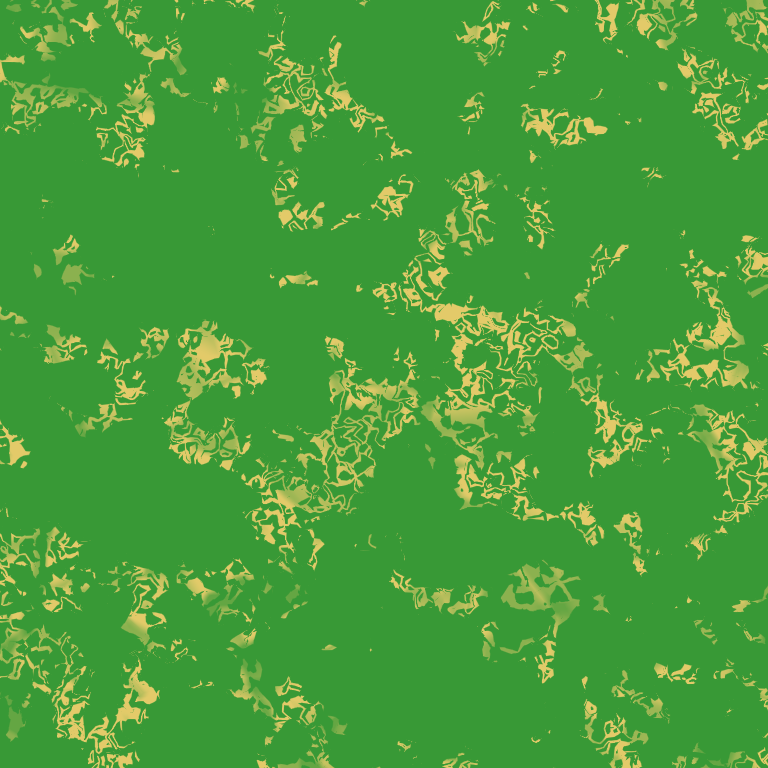
This pattern is drawn by a three.js fragment shader. Its source:

```glsl
// Ragged golden shards gathered in broken chains on a flat green ground.
// Warped, piecewise linear noise keeps every outline straight and angular;
// thin level bands make the shards and a broad broken band makes the chains.
#define SHARD_FREQ 70.0
#define COARSE_FREQ 27.0
#define SHARD_BAND 0.125
#define CHAIN_FREQ 6.0
#define CHAIN_BAND 0.05
#define CLUMP_FREQ 13.0
#define CLUMP_BREAK 0.6
#define RAGGED 0.25
#define WARP 1.8
#define EDGE 0.001
#define GROUND vec3(0.22, 0.60, 0.21)
#define GOLD vec3(0.91, 0.80, 0.42)

varying vec2 vUv;

float hash(vec2 cell, float seed) {
  vec3 h = fract(vec3(cell.xyx + seed * 17.0) * vec3(0.1031, 0.1030, 0.0973));
  h += dot(h, h.yzx + 33.33);
  return fract((h.x + h.y) * h.z);
}

// Linear interpolation over a grid of triangles, 0 to 1
float facet(vec2 p, float seed) {
  vec2 s = p + (p.x + p.y) * 0.366;
  vec2 cell = floor(s);
  vec2 f = s - cell;
  vec2 side = f.x > f.y ? vec2(1.0, 0.0) : vec2(0.0, 1.0);
  float high = max(f.x, f.y);
  float low = min(f.x, f.y);
  return hash(cell, seed) * (1.0 - high)
       + hash(cell + side, seed) * (high - low)
       + hash(cell + 1.0, seed) * low;
}

// Facets bent by other facets: irregular, but still straight edged
float shardNoise(vec2 p, float seed) {
  vec2 turned = mat2(0.8, 0.6, -0.6, 0.8) * p;
  vec2 bend = vec2(facet(turned, seed + 1.0), facet(turned + 5.3, seed + 2.0));
  return facet(p + WARP * (bend - 0.5), seed);
}

// Where the shards grow large and dull
float coarseness(vec2 p) {
  return smoothstep(0.62, 0.82, shardNoise(p * 8.0, 41.0));
}

// Positive inside the chains of clumps
float chainField(vec2 p) {
  float ridge = abs(shardNoise(p * CHAIN_FREQ, 3.0) - 0.5);
  float clump = shardNoise(p * CLUMP_FREQ, 11.0) - 0.5;
  float rough = shardNoise(p * 40.0, 19.0) - 0.5;
  return CHAIN_BAND - ridge + CLUMP_BREAK * clump + RAGGED * rough;
}

// Positive inside a shard
float shardField(vec2 p) {
  float fine = shardNoise(p * SHARD_FREQ, 23.0);
  float coarse = shardNoise(p * COARSE_FREQ, 31.0);
  float level = mix(fine, coarse, 0.85 * coarseness(p));
  return min(SHARD_BAND - abs(level - 0.5), 2.0 * chainField(p));
}

void main() {
  vec2 p = vUv;

  // Field over slope gives the distance used to smooth the edges
  float field = shardField(p);
  vec2 slope = vec2(shardField(p + vec2(EDGE, 0.0)),
                    shardField(p + vec2(0.0, EDGE))) - field;
  float dist = field / max(length(slope) / EDGE, 4.0);
  float cover = smoothstep(-EDGE, EDGE, dist);

  // Fade some patches from gold to olive
  float patchy = smoothstep(0.45, 0.9, shardNoise(p * 20.0, 53.0));
  float tone = clamp(0.97 - 0.5 * coarseness(p) - 0.4 * patchy, 0.25, 1.0);

  gl_FragColor = vec4(mix(GROUND, GOLD, cover * tone), 1.0);
}
```
